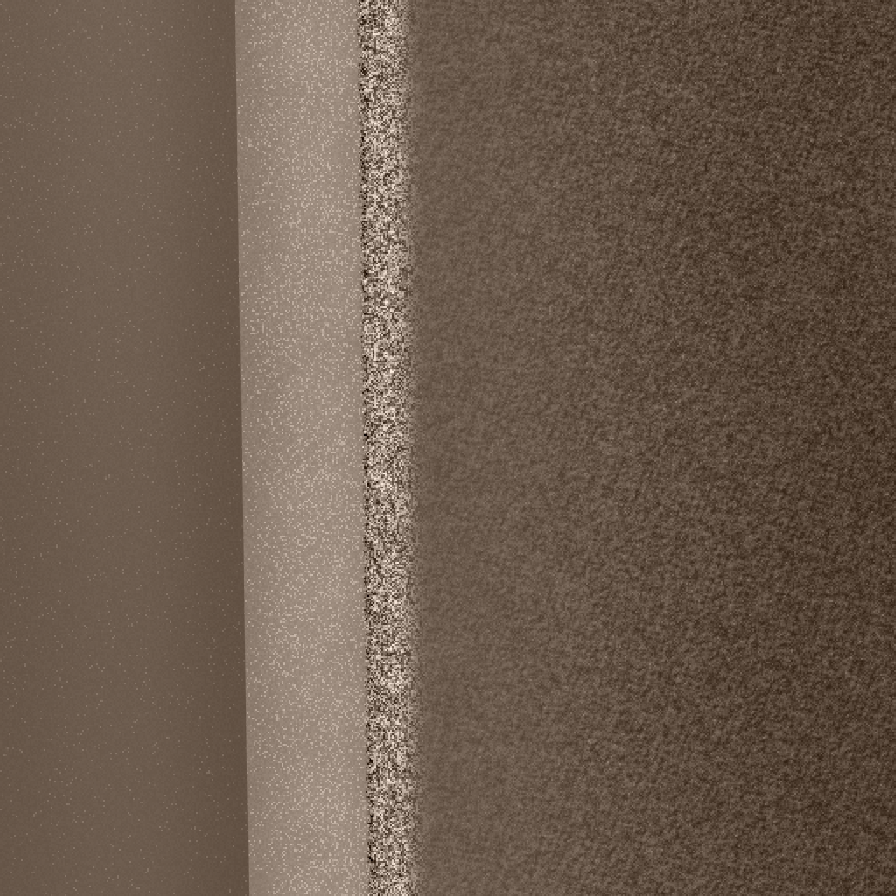
Write a WebGL 2 fragment shader that draws this texture.

```glsl
#version 300 es
precision highp float;
// Brown cloth in soft light: a smooth left panel, a pale upright fold with a
// glittering rim, and a coarse diagonal weave that darkens to the right.
// Tone is built per zone from gradients plus hashed grain, then tinted brown.
uniform vec2 u_resolution;
out vec4 fragColor;

const float GRAIN_CELLS = 512.0;

// Sine-free hash, 0 to 1
float hash(vec2 p) {
  vec3 q = fract(vec3(p.xyx) * 0.1031);
  q += dot(q, q.yzx + 33.33);
  return fract((q.x + q.y) * q.z);
}

// Smooth value noise, 0 to 1
float valueNoise(vec2 p) {
  vec2 cell = floor(p);
  vec2 f = fract(p);
  f = f * f * (3.0 - 2.0 * f);
  float low = mix(hash(cell), hash(cell + vec2(1.0, 0.0)), f.x);
  float high = mix(hash(cell + vec2(0.0, 1.0)), hash(cell + vec2(1.0)), f.x);
  return mix(low, high, f.y);
}

// Signed fine grain, -0.5 to 0.5
float grain(vec2 uv, float seed) {
  return hash(floor(uv * GRAIN_CELLS) + seed) - 0.5;
}

// Sparse bright specks; density is the share of lit cells
float specks(vec2 uv, float density, float seed) {
  return smoothstep(1.0 - density, 1.0, grain(uv, seed) + 0.5);
}

float leftPanel(vec2 uv, float edge) {
  float tone = 0.425 + 0.025 * smoothstep(0.25, 1.0, uv.y);
  tone -= 0.04 * smoothstep(0.55, 1.0, uv.x / edge);
  tone -= 0.02 * smoothstep(0.12, 0.0, uv.x);
  return tone + 0.025 * grain(uv, 11.0) + 0.10 * specks(uv, 0.04, 23.0);
}

// Pale fold; across runs from 0 at its left side to 1 at the rim
float paleFold(vec2 uv, float across) {
  float tone = mix(0.545, 0.605, smoothstep(0.0, 0.55, across));
  tone -= 0.025 * smoothstep(0.75, 1.0, across);
  tone += 0.025 * (valueNoise(uv * vec2(26.0, 18.0)) - 0.5);
  float density = mix(0.12, 0.32, smoothstep(0.0, 0.5, across));
  return tone + 0.05 * grain(uv, 37.0) + 0.16 * specks(uv, density, 41.0);
}

// Rim sparkle: strong light and dark grain with clumps
float glitterRim(vec2 uv, float across) {
  float clump = valueNoise(uv * vec2(230.0, 210.0)) - 0.5;
  float tone = mix(0.56, 0.60, smoothstep(0.0, 0.35, across));
  tone -= 0.12 * smoothstep(0.5, 1.0, across);
  float contrast = mix(1.0, 0.5, smoothstep(0.45, 1.0, across));
  return tone + contrast * (0.58 * grain(uv, 53.0) + 0.30 * clump);
}

float wovenCloth(vec2 uv, float edge) {
  float depth = (uv.x - edge) / (1.0 - edge);
  float tone = mix(0.415, 0.315, smoothstep(0.02, 0.95, depth));
  tone += 0.025 * (valueNoise(uv * vec2(5.0, 4.0) + 7.0) - 0.5);

  // Slanted ribs, broken up by noise
  vec2 slant = vec2(uv.x + 0.55 * uv.y, uv.y - 0.55 * uv.x);
  float wobble = 3.0 * valueNoise(slant * 60.0);
  float ribs = sin(slant.y * 480.0 + wobble) * sin(slant.x * 420.0 + wobble);
  float threads = valueNoise(slant * vec2(170.0, 250.0)) - 0.5;

  float rough = mix(0.6, 1.0, smoothstep(0.05, 0.5, depth));
  tone += rough * (0.025 * ribs + 0.13 * threads + 0.12 * grain(uv, 71.0));
  return tone + 0.09 * rough * specks(uv, 0.08, 83.0);
}

// Shared warm tint for every tone
vec3 brown(float tone) {
  return clamp(vec3(tone, tone - 0.066, tone - 0.120), 0.0, 1.0);
}

void main() {
  vec2 uv = gl_FragCoord.xy / u_resolution;
  float aa = 0.75 / u_resolution.x;

  // Slightly leaning zone borders
  float foldEdge = mix(0.278, 0.262, uv.y);
  float rimEdge = mix(0.413, 0.401, uv.y);
  float clothEdge = rimEdge + 0.064;

  float foldAcross = (uv.x - foldEdge) / (rimEdge - foldEdge);
  float rimAcross = (uv.x - rimEdge) / (clothEdge - rimEdge);

  float tone = leftPanel(uv, foldEdge);
  tone = mix(tone, paleFold(uv, foldAcross), smoothstep(-aa, aa, uv.x - foldEdge));

  // Ragged start of the rim, with dark crumbs along it
  float ragged = rimEdge + 0.007 * grain(uv, 97.0);
  tone = mix(tone, glitterRim(uv, rimAcross), smoothstep(-aa, aa, uv.x - ragged));
  float crumbs = exp(-pow((uv.x - rimEdge - 0.002) / 0.004, 2.0));
  tone -= 0.16 * crumbs * step(0.5, hash(floor(uv * 300.0)));

  // Sparkle fades softly into the cloth
  float fade = smoothstep(-0.026, 0.016, uv.x - clothEdge);
  tone = mix(tone, wovenCloth(uv, clothEdge), fade);

  fragColor = vec4(brown(tone), 1.0);
}
```
